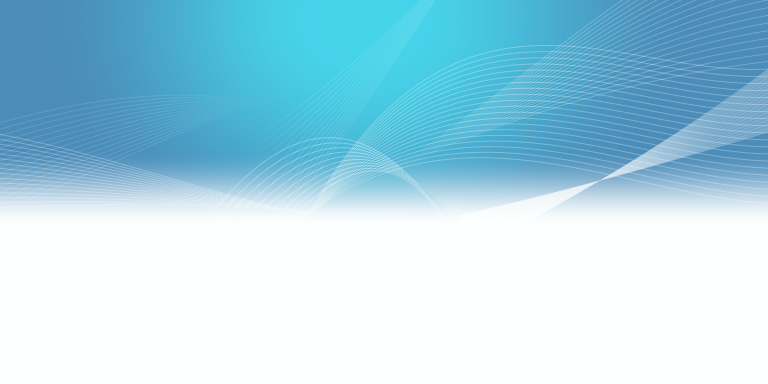
Give the GLSL for this background, as a WebGL 1 fragment shader.

```glsl
precision highp float;

uniform vec2 u_resolution;

const vec3 CYAN = vec3(0.275, 0.83, 0.915);
const vec3 BLUE = vec3(0.295, 0.55, 0.725);
const vec3 DOME_TINT = vec3(0.36, 0.76, 0.84);
const vec3 WHITE = vec3(0.995, 1.0, 1.0);

const vec2 GLOW_CENTER = vec2(0.95, 0.95);
const vec2 GLOW_STRETCH = vec2(1.0, 1.25);
const vec2 GLOW_RANGE = vec2(0.10, 0.85);
const vec2 FADE_RANGE = vec2(0.41, 0.61);

const vec2 DOME_TOP = vec2(0.995, 0.55);
const float DOME_CURVATURE = 3.5;
const float LINE_HALF_WIDTH = 0.0012;

// Edge curves of the crossing ribbon
const vec2 RIBBON_SPAN = vec2(1.2, 2.0);
const vec4 RIBBON_STEEP = vec4(0.33, 0.47, 0.62, 0.82);
const vec4 RIBBON_SHALLOW = vec4(0.44, 0.50, 0.575, 0.656);

// Cubic Bezier height over evenly spaced control points
float curveHeight(vec4 h, float u) {
  float v = 1.0 - u;
  return dot(h, vec4(v * v * v, 3.0 * v * v * u, 3.0 * v * u * u, u * u * u));
}

float curveSlope(vec4 h, float u) {
  float v = 1.0 - u;
  return 3.0 * dot(h.yzw - h.xyz, vec3(v * v, 2.0 * v * u, u * u));
}

// Coverage of the nearest line in a family blended between two curves
float lineFan(vec2 p, vec2 span, vec4 first, vec4 last, float count, float pixel) {
  float width = span.y - span.x;
  float u = (p.x - span.x) / width;
  float inSpan = step(0.0, u) * step(u, 1.0);
  u = clamp(u, 0.0, 1.0);

  float start = curveHeight(first, u);
  float gap = curveHeight(last, u) - start;
  float safeGap = abs(gap) < 0.0001 ? 0.0001 : gap;
  float index = clamp(floor((p.y - start) / safeGap * count + 0.5), 0.0, count);
  vec4 line = mix(first, last, index / count);

  float slope = curveSlope(line, u) / width;
  float dist = abs(p.y - curveHeight(line, u)) / sqrt(1.0 + slope * slope);
  return inSpan * clamp((LINE_HALF_WIDTH - dist) / pixel + 0.5, 0.0, 1.0);
}

// Filled area between the two ribbon edges
float ribbonFill(vec2 p, float pixel) {
  float u = (p.x - RIBBON_SPAN.x) / (RIBBON_SPAN.y - RIBBON_SPAN.x);
  float a = curveHeight(RIBBON_STEEP, u);
  float b = curveHeight(RIBBON_SHALLOW, u);
  float inside = min(p.y - min(a, b), max(a, b) - p.y);
  return step(0.0, u) * clamp(inside / pixel + 0.5, 0.0, 1.0);
}

void main() {
  vec2 p = gl_FragCoord.xy / u_resolution.y;
  p.x *= 2.0 * u_resolution.y / u_resolution.x;
  float pixel = 1.0 / u_resolution.y;

  // Radial glow
  float glowDist = length((p - GLOW_CENTER) * GLOW_STRETCH);
  vec3 color = mix(CYAN, BLUE, smoothstep(GLOW_RANGE.x, GLOW_RANGE.y, glowDist));

  // Fan on the right and the lines rising above it
  float lines = 0.30 * lineFan(p, vec2(0.8, 2.0), vec4(0.44, 1.13, 0.80, 0.82),
                               vec4(0.44, 0.74, 0.50, 0.47), 19.0, pixel);
  lines += 0.24 * smoothstep(1.0, 1.4, p.x)
         * lineFan(p, vec2(1.0, 2.0), vec4(0.55, 0.75, 1.10, 1.20),
                   vec4(0.55, 0.70, 0.80, 0.84), 18.0, pixel);

  // Arches over the dome and steep diagonals
  lines += 0.32 * lineFan(p, vec2(0.55, 1.16), vec4(0.44, 0.70, 0.72, 0.43),
                          vec4(0.20, 0.42, 0.74, 0.42), 9.0, pixel);
  lines += 0.13 * smoothstep(0.6, 0.85, p.x)
         * lineFan(p, vec2(0.6, 1.2), vec4(0.60, 0.72, 0.90, 1.10),
                   vec4(0.25, 0.50, 0.80, 1.10), 13.0, pixel);

  // Sweeps on the left
  lines += 0.28 * lineFan(p, vec2(0.0, 0.8), vec4(0.65, 0.60, 0.50, 0.44),
                          vec4(0.46, 0.47, 0.47, 0.45), 15.0, pixel);
  lines += 0.13 * (1.0 - smoothstep(0.35, 0.75, p.x))
         * lineFan(p, vec2(0.0, 0.75), vec4(0.68, 0.75, 0.78, 0.72),
                   vec4(0.45, 0.55, 0.68, 0.76), 14.0, pixel);
  color = mix(color, WHITE, clamp(lines, 0.0, 0.6));

  // Fade into the white lower half
  color = mix(WHITE, color, smoothstep(FADE_RANGE.x, FADE_RANGE.y, p.y));

  // Tinted dome
  float domeX = p.x - DOME_TOP.x;
  float domeDepth = DOME_TOP.y - DOME_CURVATURE * domeX * domeX - p.y;
  float dome = clamp(domeDepth / pixel + 0.5, 0.0, 1.0);
  color = mix(color, DOME_TINT, 0.22 * dome * smoothstep(0.42, 0.56, p.y));

  // Crossing ribbon with fine inner lines
  float ribbonAlpha = mix(0.72, 0.22, smoothstep(1.5, 1.9, p.x));
  color = mix(color, WHITE, ribbonAlpha * ribbonFill(p, pixel));
  float threads = lineFan(p, RIBBON_SPAN, RIBBON_STEEP, RIBBON_SHALLOW, 16.0, pixel);
  color = mix(color, WHITE, 0.14 * threads);

  gl_FragColor = vec4(color, 1.0);
}
```
